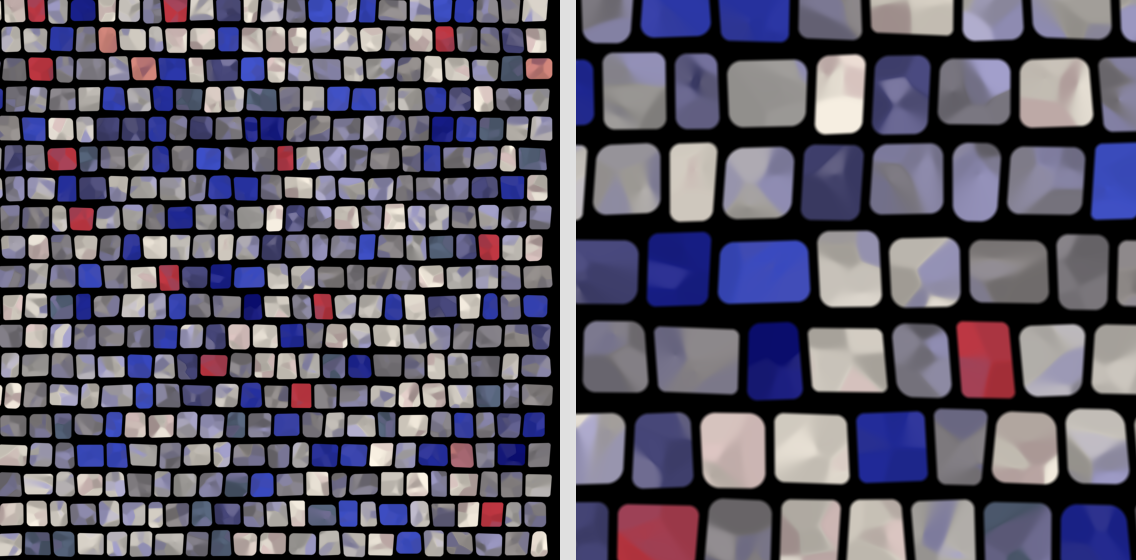
Left, the full canvas; right, a detail of the centre.
This pattern is drawn by a three.js fragment shader. Its source:

```glsl
varying vec2 vUv;

float hash(vec2 p) {
  return fract(sin(dot(p, vec2(127.1, 311.7))) * 43758.5);
}

// Jittered, slightly slanted boundary to the left of a tile
float joint(float column, float row, float v) {
  float shift = hash(vec2(column, row)) - 0.5;
  float slant = hash(vec2(column + 40.0, row)) - 0.5;
  return column + 0.36 * shift + 0.24 * slant * (v - 0.5);
}

float roundedBox(vec2 p, vec2 halfSize, float radius) {
  vec2 q = abs(p) - halfSize + radius;
  return length(max(q, 0.0)) + min(max(q.x, q.y), 0.0) - radius;
}

// Soft cellular facets: x is a blended shade, y a blended tint
vec2 facets(vec2 p, vec2 halfSize, vec2 id) {
  vec2 total = vec2(0.0);
  float weightSum = 0.0;
  for (int i = 0; i < 6; i++) {
    vec2 key = id + vec2(float(i) * 7.3, float(i) * 3.1 + 60.0);
    vec2 site = (vec2(hash(key), hash(key + 11.0)) * 2.0 - 1.0) * halfSize;
    float weight = exp(-650.0 * length(p - site));
    total += weight * vec2(hash(key + 23.0), hash(key + 37.0));
    weightSum += weight;
  }
  return total / weightSum;
}

vec3 tileColor(vec2 id, vec2 center, vec2 facet) {
  float pick = hash(id + 5.0);
  float tone = hash(id + 17.0);
  float blueEdge = 0.19 + 0.08 * cos(6.28 * (center.x - 0.5)) * cos(5.0 * (center.y - 0.42));
  vec3 cream = mix(vec3(0.60, 0.59, 0.58), vec3(0.87, 0.84, 0.79), tone);
  vec3 lavender = vec3(0.56, 0.55, 0.70);
  vec3 base;
  vec3 tint;
  float contrast = 0.36;

  if (pick < 0.045) {
    base = mix(vec3(0.70, 0.20, 0.24), vec3(0.78, 0.50, 0.46), step(0.6, tone));
    tint = mix(base, vec3(0.50, 0.30, 0.42), 0.5);
    contrast = 0.2;
  } else if (pick < 0.049) {
    base = vec3(0.77, 0.66, 0.38);
    tint = base;
    contrast = 0.12;
  } else if (pick < blueEdge) {
    base = mix(vec3(0.03, 0.04, 0.42), vec3(0.24, 0.31, 0.76), sqrt(tone));
    tint = mix(base, vec3(0.30, 0.30, 0.60), 0.4);
    contrast = 0.14;
  } else if (pick < blueEdge + 0.12) {
    base = mix(vec3(0.25, 0.25, 0.43), vec3(0.30, 0.35, 0.43), step(0.5, tone));
    tint = vec3(0.42, 0.41, 0.55);
  } else if (pick < 0.62) {
    base = mix(vec3(0.42, 0.41, 0.45), vec3(0.54, 0.52, 0.51), tone);
    tint = mix(lavender, vec3(0.38, 0.37, 0.48), tone);
  } else {
    base = cream;
    tint = mix(lavender, vec3(0.74, 0.66, 0.65), step(0.65, tone));
  }
  float blend = smoothstep(0.35, 0.95, facet.y);
  return mix(base, tint, blend) * (1.0 + contrast * (facet.x - 0.5));
}

void main() {
  // Rows, each with its own tile count
  float y = vUv.y * 18.88 - 0.04;
  float row = floor(y);
  float v = y - row;
  float count = 21.0 + floor(2.99 * hash(vec2(row, 3.0)));
  float scale = count + 0.3 + 0.3 * hash(vec2(row, 9.0));
  float x = vUv.x * scale;

  // Tile between two irregular joints
  float column = floor(x);
  if (x < joint(column, row, v)) column -= 1.0;
  else if (x >= joint(column + 1.0, row, v)) column += 1.0;
  float left = joint(column, row, v) / scale;
  float right = joint(column + 1.0, row, v) / scale;
  float width = right - left;
  vec2 id = vec2(column, row);

  // Wider tiles are flatter, and sit unevenly in the row
  float halfHeight = mix(0.0228, 0.0192, smoothstep(0.039, 0.054, width));
  halfHeight += 0.0016 * (hash(id + 71.0) - 0.5);
  vec2 halfSize = vec2(0.5 * width - 0.0027, halfHeight);
  vec2 center = vec2(0.5 * (left + right), (row + 0.54) / 18.88);
  center.y += 0.003 * (hash(id + 83.0) - 0.5);
  vec2 p = vUv - center;
  p.y += 0.09 * (hash(id + 97.0) - 0.5) * p.x;

  float radius = mix(0.004, 0.010, hash(id + 53.0));
  float coverage = 1.0 - smoothstep(-0.0016, 0.0014, roundedBox(p, halfSize, radius));
  coverage *= step(column, count - 0.5);

  vec3 color = tileColor(id, vec2((column + 0.5) / scale, center.y), facets(p, halfSize, id));
  gl_FragColor = vec4(color * coverage, 1.0);
}
```
